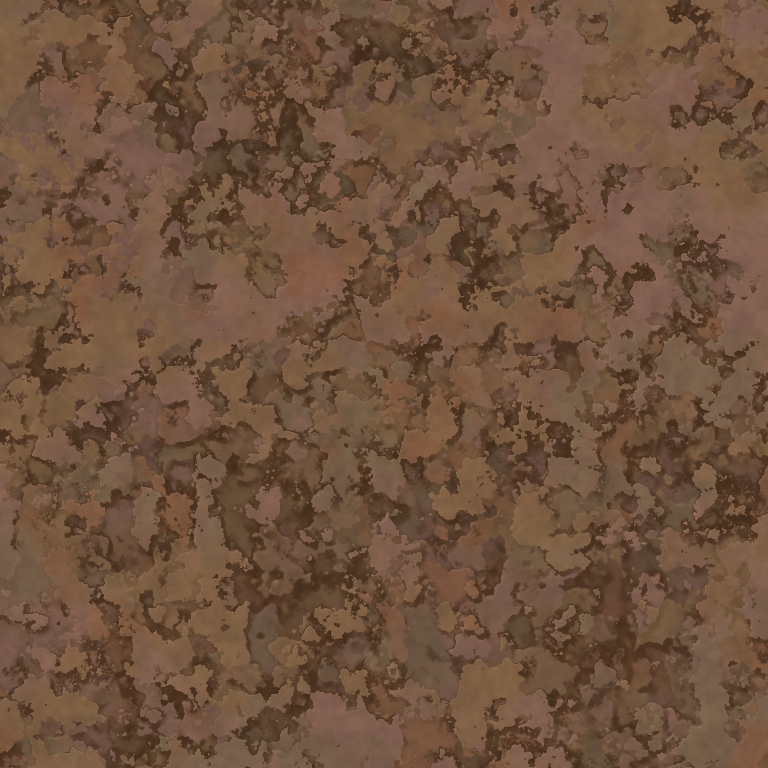
A WebGL 2 fragment shader for this texture:

```glsl
#version 300 es
precision highp float;
// Weathered brown earth: ragged overlapping crusts with dark hollows and pale rims.

uniform vec2 u_resolution;
out vec4 fragColor;

const vec3 OCHRE = vec3(0.470, 0.352, 0.248);
const vec3 MAUVE = vec3(0.478, 0.352, 0.298);
const vec3 OLIVE = vec3(0.430, 0.352, 0.268);
const vec3 RUST = vec3(0.475, 0.320, 0.225);
const vec3 HOLLOW = vec3(0.270, 0.175, 0.105);
const vec3 RIM = vec3(0.570, 0.460, 0.365);
const int CRUST_LAYERS = 4;

float hash(vec2 cell) {
  vec3 q = fract(cell.xyx * vec3(0.1031, 0.1030, 0.0973));
  q += dot(q, q.yzx + 33.33);
  return fract((q.x + q.y) * q.z);
}

float valueNoise(vec2 p) {
  vec2 cell = floor(p);
  vec2 f = fract(p);
  f = f * f * f * (f * (f * 6.0 - 15.0) + 10.0);
  float bottom = mix(hash(cell), hash(cell + vec2(1.0, 0.0)), f.x);
  float top = mix(hash(cell + vec2(0.0, 1.0)), hash(cell + 1.0), f.x);
  return mix(bottom, top, f.y);
}

// Octaves are rotated so the lattice does not show.
float fbm(vec2 p, int octaves, float gain) {
  float sum = 0.0;
  float total = 0.0;
  float amplitude = 1.0;
  for (int i = 0; i < octaves; i++) {
    sum += amplitude * valueNoise(p);
    total += amplitude;
    amplitude *= gain;
    p = mat2(1.6, 1.2, -1.2, 1.6) * p + 17.3;
  }
  return sum / total;
}

// Slowly drifting earth tint.
vec3 earthTint(vec2 uv, float seed) {
  float warm = fbm(uv * 6.0 + seed, 4, 0.6);
  float grey = fbm(uv * 8.0 + seed + 41.0, 4, 0.6);
  float red = fbm(uv * 9.0 + seed + 83.0, 3, 0.6);
  vec3 tint = mix(OCHRE, MAUVE, smoothstep(0.38, 0.62, warm));
  tint = mix(tint, OLIVE, 0.8 * smoothstep(0.52, 0.70, grey));
  return mix(tint, RUST, 0.7 * smoothstep(0.58, 0.75, red));
}

// Signed crust height: positive on the crust, negative outside it.
float crustHeight(vec2 uv, float scale, float seed, float level) {
  return fbm(uv * scale + seed, 5, 0.62) - level;
}

// Lays one crust over the ground, shading the gap around it.
vec3 layCrust(vec3 ground, vec2 uv, float scale, float seed, float level, float tone) {
  const vec2 TO_LIGHT = vec2(-0.0035, 0.0045);
  float height = crustHeight(uv, scale, seed, level);
  float lit = crustHeight(uv + TO_LIGHT, scale, seed, level);
  float cover = smoothstep(-0.014, 0.020, height);

  float patchy = smoothstep(0.42, 0.68, fbm(uv * 22.0 + seed + 9.0, 3, 0.6));
  float gap = smoothstep(-0.11, -0.01, max(height, lit));
  ground = mix(ground, HOLLOW, gap * (0.12 + 0.68 * patchy));

  float edge = smoothstep(-0.01, 0.02, height) * (1.0 - smoothstep(0.02, 0.08, height));
  float facing = smoothstep(0.0, 0.09, height - lit);
  vec3 crust = earthTint(uv, seed) * tone;
  crust = mix(crust, RIM, 0.38 * edge * facing);
  return mix(ground, crust, cover);
}

void main() {
  vec2 uv = gl_FragCoord.xy / min(u_resolution.x, u_resolution.y);

  // Stacked crusts, from broad and dim to small and bright.
  vec3 color = earthTint(uv, 5.0) * 0.86;
  float crowding = fbm(uv * 5.0 + 61.0, 3, 0.5) - 0.5;
  for (int i = 0; i < CRUST_LAYERS; i++) {
    float k = float(i);
    float scale = 8.0 + 3.0 * k + k * k;
    float level = 0.48 + 0.018 * k - 0.15 * k * crowding;
    color = layCrust(color, uv, scale, 13.7 + 29.1 * k, level, 0.92 + 0.045 * k);
  }

  // Soft relief and fine grit.
  float swell = fbm(uv * 28.0 + 7.0, 3, 0.6) - 0.5;
  float grit = fbm(uv * 95.0 + 3.0, 2, 0.7) - 0.5;
  color *= 1.0 + 0.16 * swell + 0.11 * grit;

  fragColor = vec4(color, 1.0);
}
```
